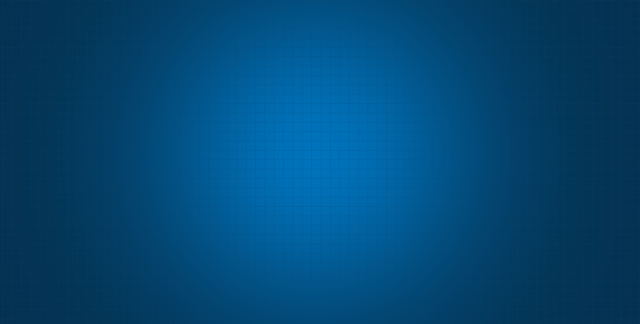
A Shadertoy shader for this background:

```glsl
// A soft round blue glow on deep navy, overlaid with a fine square grid.
// The glow is a Gaussian falloff; the grid is a repeated line distance whose
// fixed tint reads dark over the glow and light over the navy.

const vec3 NAVY = vec3(0.015, 0.190, 0.310);
const vec3 GLOW_BLUE = vec3(0.000, 0.450, 0.735);
const vec3 GRID_TINT = vec3(0.010, 0.285, 0.450);

// Lengths are in canvas heights, measured from the canvas centre.
const vec2 GLOW_CENTER = vec2(-0.015, 0.025);
const float GLOW_RADIUS = 0.52;

const vec2 GRID_ORIGIN = vec2(0.003, 0.007);
const float GRID_SPACING = 0.0289;
const float LINE_WIDTH = 0.0026;
const float GRID_OPACITY = 0.20;

// Gaussian brightness around the glow centre
float glow(vec2 p) {
    vec2 d = (p - GLOW_CENTER) / GLOW_RADIUS;
    return exp(-dot(d, d));
}

// Coverage of the grid lines, box-filtered over one pixel
float grid(vec2 p, float pixel) {
    vec2 cell = fract((p - GRID_ORIGIN) / GRID_SPACING + 0.5) - 0.5;
    vec2 lineDistance = abs(cell) * GRID_SPACING;
    vec2 halfWidth = vec2(0.5 * LINE_WIDTH);
    vec2 lower = max(lineDistance - 0.5 * pixel, -halfWidth);
    vec2 upper = min(lineDistance + 0.5 * pixel, halfWidth);
    vec2 coverage = clamp((upper - lower) / pixel, 0.0, 1.0);
    return max(coverage.x, coverage.y);
}

void mainImage(out vec4 fragColor, in vec2 fragCoord) {
    float pixel = 1.0 / iResolution.y;
    vec2 p = (fragCoord - 0.5 * iResolution.xy) * pixel;

    vec3 color = mix(NAVY, GLOW_BLUE, glow(p));
    color = mix(color, GRID_TINT, GRID_OPACITY * grid(p, pixel));

    fragColor = vec4(color, 1.0);
}
```
